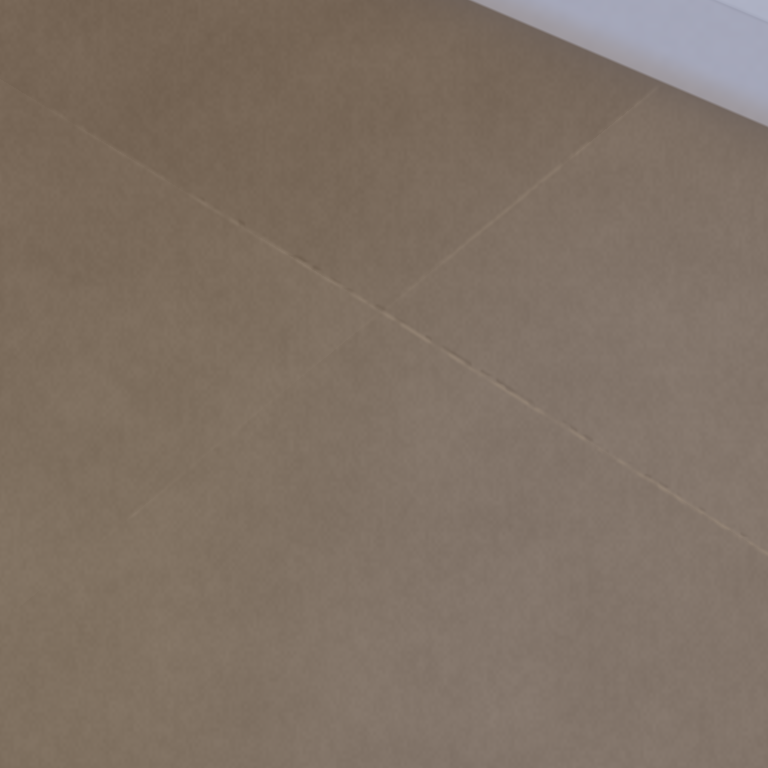
Write a Shadertoy shader that draws this texture.

```glsl
// Matte brown floor tiles meeting at two crossed pale joints, with a white skirting board in the corner.

// Layout, in canvas units
const vec2 CROSSING = vec2(0.497, 0.594);
const vec2 LONG_JOINT_END = vec2(1.0, 0.278);
const vec2 SHORT_JOINT_END = vec2(0.859, 0.889);
const float LONG_JOINT_BEND = 0.015;
const vec2 BOARD_LEFT = vec2(0.612, 1.0);
const vec2 BOARD_RIGHT = vec2(1.0, 0.835);
const vec2 LEDGE_LEFT = vec2(0.931, 1.0);
const vec2 LEDGE_RIGHT = vec2(1.0, 0.971);
const float JOINT_HALF_WIDTH = 0.0014;
const float JOINT_SOFTNESS = 0.0030;
const float SHADOW_WIDTH = 0.028;

// Colours
const vec3 TILE_DARK = vec3(0.462, 0.394, 0.332);
const vec3 TILE_WARM = vec3(0.502, 0.442, 0.378);
const vec3 TILE_COOL = vec3(0.514, 0.460, 0.418);
const vec3 JOINT_COLOR = vec3(0.620, 0.555, 0.485);
const vec3 SHADOW_COLOR = vec3(0.420, 0.380, 0.365);
const vec3 BOARD_COLOR = vec3(0.645, 0.655, 0.725);
const vec3 BOARD_FOOT = vec3(0.620, 0.600, 0.620);
const vec3 LEDGE_COLOR = vec3(0.680, 0.695, 0.765);

// Wear
const float MOTTLE = 0.032;
const float GRAIN = 0.017;

float hash(vec2 p) {
    return fract(sin(dot(p, vec2(127.1, 311.7))) * 43758.5453);
}

float noise(vec2 p) {
    vec2 i = floor(p), f = fract(p);
    f = f * f * (3.0 - 2.0 * f);
    return mix(mix(hash(i), hash(i + vec2(1, 0)), f.x),
               mix(hash(i + vec2(0, 1)), hash(i + vec2(1, 1)), f.x), f.y);
}

float fbm(vec2 p) {
    float sum = 0.0, weight = 0.5;
    for (int i = 0; i < 4; i++) {
        sum += weight * noise(p);
        p = p * 2.03 + 17.3;
        weight *= 0.5;
    }
    return sum / 0.9375;
}

// Signed distance to the line through a and b, positive on the left of a to b
float lineSide(vec2 p, vec2 a, vec2 b) {
    vec2 d = normalize(b - a);
    return dot(p - a, vec2(-d.y, d.x));
}

float jointMask(float d, float pixel) {
    float soft = JOINT_SOFTNESS + 0.5 * pixel;
    return 1.0 - smoothstep(JOINT_HALF_WIDTH - 0.5 * soft, JOINT_HALF_WIDTH + soft, abs(d));
}

vec3 floorColor(vec2 p, float pixel) {
    float longSide = lineSide(p, CROSSING, LONG_JOINT_END);
    longSide += LONG_JOINT_BEND * max(0.0, CROSSING.x - p.x);
    float shortSide = lineSide(p, CROSSING, SHORT_JOINT_END);

    // Light falls off towards the upper left and cools towards the right
    vec3 lit = mix(TILE_WARM, TILE_COOL, smoothstep(0.2, 0.8, p.x - 0.25 * p.y + 0.15));
    float shade = smoothstep(0.5, 1.1, p.y + 0.3 * (0.75 - p.x));
    vec3 color = mix(lit, TILE_DARK, 0.8 * shade);

    // Darker back tile, cloudy mottling and fine grain
    vec2 tile = step(0.0, vec2(longSide, shortSide));
    color -= 0.007 * tile.x * tile.y;
    color += MOTTLE * (fbm(p * vec2(9.0, 12.0) + tile * 9.0) - 0.5);
    color += GRAIN * (noise(p * vec2(250.0, 200.0)) - 0.5);
    color += 0.8 * GRAIN * (noise(p * vec2(95.0, 60.0)) - 0.5);

    // Joints, broken by wear and fading towards the left
    float wear = smoothstep(0.15, 0.8, noise(p * 95.0)) * 0.85 + 0.25;
    float longStrength = mix(0.16, 0.50, smoothstep(0.1, 0.6, p.x)) * smoothstep(0.02, 0.06, p.x);
    float shortStrength = mix(0.10, 0.27, smoothstep(0.46, 0.62, p.x)) * smoothstep(0.08, 0.16, p.x);
    // A brighter chip near the far end of the short joint
    shortStrength += 0.25 * (1.0 - smoothstep(0.0, 0.02, abs(p.x - 0.18)));
    float groove = jointMask(longSide - 0.004, pixel) * smoothstep(0.45, 0.8, noise(p * 95.0 + 5.0));
    color -= 0.035 * groove * smoothstep(0.15, 0.35, p.x);
    color = mix(color, JOINT_COLOR, jointMask(shortSide, pixel) * shortStrength * wear);
    return mix(color, JOINT_COLOR, jointMask(longSide, pixel) * longStrength * wear);
}

vec3 boardColor(vec2 p, float height, float pixel) {
    vec3 color = mix(BOARD_FOOT, BOARD_COLOR, smoothstep(0.0, 0.045, height));
    float ledge = lineSide(p, LEDGE_LEFT, LEDGE_RIGHT);
    color = mix(color, LEDGE_COLOR, smoothstep(-pixel, pixel, ledge));
    color -= 0.03 * jointMask(ledge, pixel);
    return color + 0.5 * GRAIN * (noise(p * 90.0) - 0.5);
}

void mainImage(out vec4 fragColor, in vec2 fragCoord) {
    vec2 p = fragCoord / iResolution.xy;
    float pixel = 1.0 / iResolution.y;
    float height = lineSide(p, BOARD_LEFT, BOARD_RIGHT);

    // Cool contact shadow under the board
    vec3 color = floorColor(p, pixel);
    color = mix(color, SHADOW_COLOR, 0.7 * exp(min(height, 0.0) / SHADOW_WIDTH));

    float edge = pixel + 0.001;
    color = mix(color, boardColor(p, height, pixel), smoothstep(-edge, edge, height));
    fragColor = vec4(color, 1.0);
}
```
